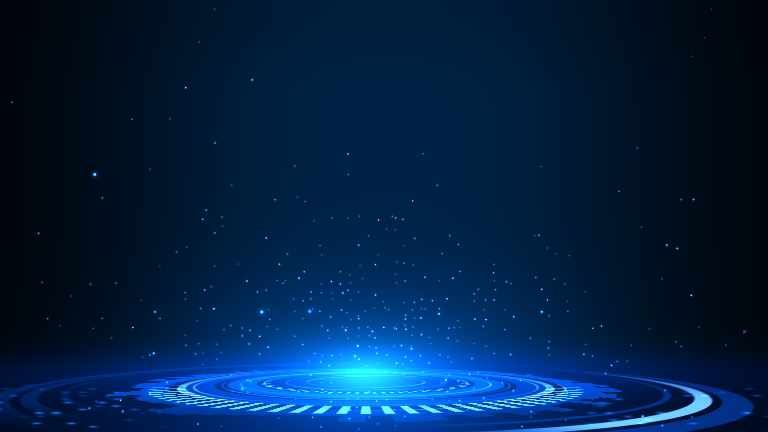
This background is drawn by a Shadertoy shader. Its source:

```glsl
// A dark blue stage: a glowing disc of rings lies on a floor in perspective,
// with light and sparks rising from its centre. The floor is a projected plane
// with polar bands; sparks and floor glints are hashed cells.

float hash(vec2 p) {
    return fract(sin(dot(p, vec2(127.1, 311.7))) * 43758.5453);
}

float gauss(float x, float width) {
    return exp(-x * x / (width * width));
}

// Antialiased coverage of the interval lo..hi.
float band(float v, float lo, float hi, float aa) {
    return smoothstep(lo - aa, lo + aa, v) * (1.0 - smoothstep(hi - aa, hi + aa, v));
}

vec3 backdrop(vec2 uv, vec2 d) {
    float beam = exp(-pow(abs(uv.x - 0.9) / 0.65, 2.6));
    vec3 col = vec3(0.0, 0.008, 0.022) + vec3(0.0, 0.125, 0.245) * beam;
    col *= 1.0 - 0.15 * smoothstep(0.75, 1.0, uv.y);
    // Floor fades in below the horizon, under a band of haze.
    vec3 ground = vec3(0.0, 0.03, 0.1) + vec3(0.0, 0.11, 0.3) * gauss(d.x, 0.6);
    col = mix(col, ground, smoothstep(0.2, 0.1, uv.y));
    col += vec3(0.0, 0.07, 0.25) * gauss(uv.y - 0.14, 0.055) * gauss(d.x, 0.8);
    return col + vec3(0.0, 0.12, 0.29) * gauss(d.x, 0.42) * gauss(d.y - 0.03, 0.2);
}

vec3 disc(vec2 uv, vec2 d) {
    float depth = 0.0926 / max(0.21 - uv.y, 0.025);
    vec2 p = vec2(d.x * depth, depth - 1.0);
    float r = length(p);
    float aa = 0.6 * fwidth(r) + 0.0005;
    float angle = atan(p.x, -p.y);
    float front = smoothstep(0.05, -0.15, p.y);
    float side = smoothstep(0.3, 0.9, abs(p.x) / (r + 0.001));
    vec3 blue = vec3(0.01, 0.23, 0.62);
    vec3 pale = vec3(0.45, 0.75, 1.0);

    // Wide blue bands; the outer one has a stepped rim.
    float rim = 0.46 + 0.06 * hash(vec2(floor(angle * 15.0), 3.0));
    vec3 col = blue * 0.75 * band(r, 0.425, rim, aa) * (0.35 + 0.65 * side);
    col += blue * 0.8 * band(r, 0.245, 0.305, aa);
    col += blue * 0.45 * band(r, 0.33, 0.39, aa);

    // Thin concentric lines, brightest toward the sides.
    for (int i = 0; i < 7; i++) {
        float k = float(i);
        float radius = 0.125 + 0.047 * k + 0.012 * hash(vec2(k, 8.0));
        float arc = 0.35 + 0.65 * smoothstep(-0.2, 0.6, sin(angle * 2.0 + k * 2.1));
        col += pale * 0.6 * arc * band(r, radius, radius + 0.004, aa);
    }
    col += pale * 0.65 * side * band(r, 0.385, 0.4, aa) * smoothstep(0.5, -0.1, p.y);

    // Radial ticks along the near edges.
    float teeth = smoothstep(-0.1, 0.5, cos(angle * 90.0));
    col += pale * 0.85 * teeth * front * band(r, 0.385, 0.45, aa) * smoothstep(1.5, 0.9, abs(angle));
    col += pale * 0.6 * teeth * front * band(r, 0.215, 0.235, aa);

    // Broad outer arc, strong on the near right and faint on the left.
    float outer = length(p - vec2(0.0, 0.1));
    float bright = smoothstep(0.0, 0.5, angle) * smoothstep(2.5, 0.9, angle);
    float faint = 0.3 * smoothstep(-0.5, -1.0, angle);
    col += mix(blue, pale, bright) * (bright + faint) * band(outer, 0.666, 0.688, aa);
    col += blue * (0.6 * bright + faint) * band(outer, 0.7, 0.735, aa);
    col += blue * 0.5 * (bright + faint) * band(outer, 0.625, 0.635, aa);
    return col * smoothstep(0.175, 0.145, uv.y);
}

// Short horizontal reflections in the lower corners.
float glints(vec2 uv, vec2 d) {
    vec2 g = uv / vec2(0.04, 0.008);
    g.x += 7.0 * hash(vec2(floor(g.y), 5.0));
    vec2 f = fract(g) - 0.5;
    float lit = smoothstep(0.72, 1.0, hash(floor(g)));
    return lit * gauss(f.x, 0.25) * gauss(f.y, 0.3)
        * smoothstep(0.4, 0.65, abs(d.x)) * smoothstep(0.13, 0.05, uv.y);
}

// Layers of sparks, from fine dense dust to a few large soft dots.
vec3 sparks(vec2 uv, float px) {
    vec3 col = vec3(0.0);
    for (int i = 0; i < 4; i++) {
        float k = float(i);
        float cell = 0.021 + 0.012 * k + 0.004 * k * k * k;
        vec2 id = floor(uv / cell);
        vec2 seed = id + 37.0 * k;
        vec2 jitter = vec2(hash(seed + 1.3), hash(seed + 4.7));
        vec2 spot = (id + 0.25 + 0.5 * jitter) * cell;
        float density = gauss(spot.x - 0.88, 0.38 + 0.12 * k) * gauss(spot.y - 0.24, 0.2);
        float on = step(hash(seed + 9.1), density * (0.5 - 0.09 * k));
        float size = 0.0011 + 0.0003 * k + 0.0012 * step(2.5, k);
        float dist = length(uv - spot);
        float dot0 = 1.0 - smoothstep(size - 0.5 * px, size + 0.8 * px, dist);
        float power = 0.25 + 0.75 * pow(hash(seed + 6.2), 2.0);
        col += on * power * (vec3(0.5, 0.82, 1.0) * dot0
            + vec3(0.0, 0.18, 0.45) * gauss(dist, size * 2.5));
    }
    return col;
}

void mainImage(out vec4 fragColor, in vec2 fragCoord) {
    vec2 uv = fragCoord / iResolution.y;
    uv.x += 0.5 * (16.0 / 9.0 - iResolution.x / iResolution.y);
    vec2 d = uv - vec2(0.847, 0.118);

    vec3 col = backdrop(uv, d) + disc(uv, d);
    col += vec3(0.08, 0.4, 0.85) * glints(uv, d);
    // Core light over the disc, with a taller plume.
    col += vec3(0.02, 0.22, 0.36) * gauss(d.x, 0.2) * gauss(d.y - 0.02, 0.095);
    col += vec3(0.12, 0.38, 0.4) * gauss(d.x, 0.1) * gauss(d.y - 0.01, 0.045);
    col += sparks(uv, 1.0 / iResolution.y);
    fragColor = vec4(min(col, 1.0), 1.0);
}
```
